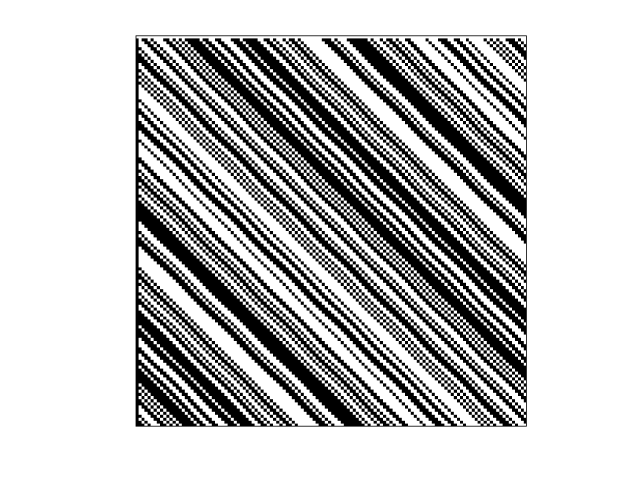
Give the GLSL for this pattern, as a Shadertoy shader.

```glsl
// Framed 128 x 128 Paley-Hadamard matrix: diagonal bands of black and white cells on a white page.
#define PRIME 127            // cyclic core size; the matrix has PRIME + 1 cells a side
#define SIDE 0.815           // square side, in canvas heights
#define CENTER_OFFSET vec2(0.0234, 0.0187)
#define FRAME_WIDTH 0.0018   // outline width, in canvas heights
#define WOBBLE 0.12          // uneven cell widths, in cells
#define WOBBLE_COUNT 7.0     // whole wobbles across the square
#define SAMPLES 5            // antialiasing samples per axis
#define INK vec3(0.0)
#define PAPER vec3(1.0)

const float TAU = 6.2831853;

// Euler criterion: n^((PRIME - 1) / 2) is 1 for nonzero squares modulo PRIME.
// Six square-and-multiply steps give the exponent 63.
bool isQuadraticResidue(int n) {
    int power = 1;
    for (int k = 0; k < 6; k++) power = (power * power * n) % PRIME;
    return power == 1;
}

// Cell columns run rightward and rows downward from the upper left corner.
float matrixInk(ivec2 cell) {
    if (cell.y == 0) return 0.0;   // white first row
    if (cell.x == 0) return 1.0;   // black first column
    int diagonal = (cell.x - cell.y + PRIME) % PRIME;
    return isQuadraticResidue(diagonal) ? 1.0 : 0.0;
}

// Ink coverage at a point measured from the canvas centre.
float inkAt(vec2 point) {
    vec2 local = point - CENTER_OFFSET;
    float edge = max(abs(local.x), abs(local.y)) - 0.5 * SIDE;
    if (edge > 0.0) return 0.0;
    if (edge > -FRAME_WIDTH) return 1.0;

    vec2 uv = vec2(local.x, -local.y) / SIDE + 0.5;
    vec2 grid = uv * float(PRIME + 1) + WOBBLE * sin(TAU * WOBBLE_COUNT * uv);
    return matrixInk(clamp(ivec2(floor(grid)), ivec2(0), ivec2(PRIME)));
}

void mainImage(out vec4 fragColor, in vec2 fragCoord) {
    // Average a regular grid of samples over the pixel.
    float ink = 0.0;
    for (int j = 0; j < SAMPLES; j++) {
        for (int i = 0; i < SAMPLES; i++) {
            vec2 jitter = (vec2(i, j) + 0.5) / float(SAMPLES) - 0.5;
            ink += inkAt((fragCoord + jitter - 0.5 * iResolution.xy) / iResolution.y);
        }
    }
    fragColor = vec4(mix(PAPER, INK, ink / float(SAMPLES * SAMPLES)), 1.0);
}
```
